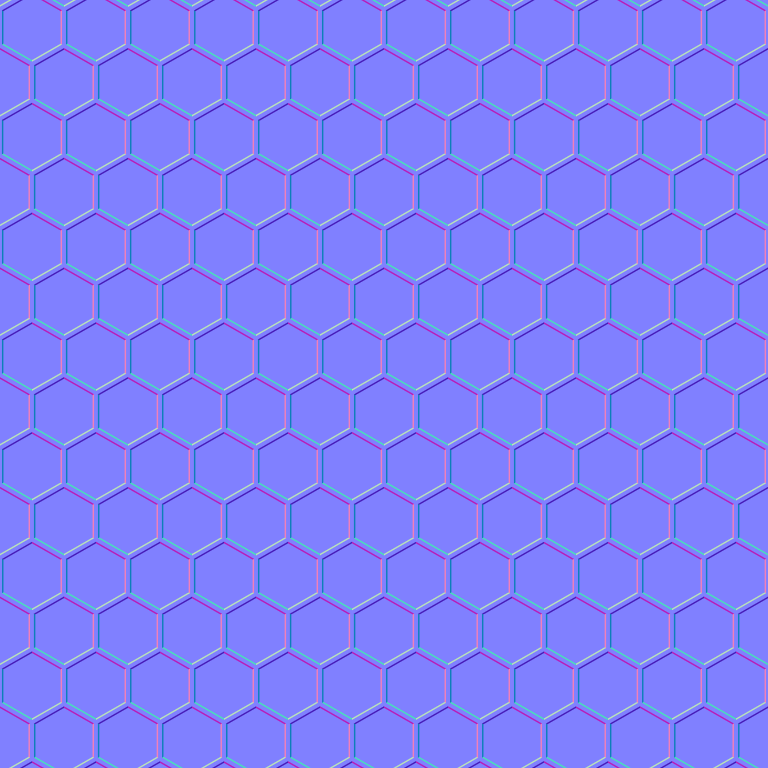
A Shadertoy shader for this texture map:

```glsl
float cellHash(vec2 cell) {
    vec3 p = fract(cell.xyx * vec3(0.1031, 0.1030, 0.0973));
    p += dot(p, p.yzx + 33.33);
    return fract((p.x + p.y) * p.z);
}

// Centre of the nearest hexagon; alternate rows shift by half a cell
vec2 nearestCentre(vec2 p, vec2 aspect) {
    float rowPair = (p.y - 0.5) * 0.5;
    vec2 evenCentre = vec2(floor(p.x + 0.5), 2.0 * floor(rowPair + 0.5) + 0.5);
    vec2 oddCentre = vec2(floor(p.x) + 0.5, 2.0 * floor(rowPair) + 1.5);
    vec2 a = (p - evenCentre) * aspect;
    vec2 b = (p - oddCentre) * aspect;
    return dot(a, a) < dot(b, b) ? evenCentre : oddCentre;
}

void mainImage(out vec4 fragColor, in vec2 fragCoord) {
    vec2 repeats = vec2(12.0, 14.0);
    vec2 aspect = vec2(1.0, 0.8660254);
    vec2 p = fragCoord / iResolution.xy * repeats;
    float pixel = repeats.x / min(iResolution.x, iResolution.y);

    // Distance inward from the cell border
    vec2 centre = nearestCentre(p, aspect);
    vec2 q = (p - centre) * aspect;
    float side = abs(q.x);
    float slant = dot(abs(q), vec2(0.5, 0.8660254));
    float inset = 0.5 - max(side, slant);

    // Outward direction of the closest edge, softened at the corners
    vec2 facing = clamp(2.0 * q / pixel, -1.0, 1.0);
    float onSlant = clamp((slant - side) / pixel + 0.5, 0.0, 1.0);
    vec2 outward = facing * mix(vec2(1.0, 0.0), vec2(0.5, 0.8660254), onSlant);

    // Narrow bevel between the flat groove and the flat plate
    float start = 0.031 + 0.003 * (cellHash(mod(centre, repeats)) - 0.5);
    vec2 edges = vec2(start, start + 0.0224);
    vec2 coverage = clamp((inset - edges) / pixel + 0.5, 0.0, 1.0);
    float bevel = coverage.x - coverage.y;

    // Encode the surface normal, with green pointing down
    vec3 slope = vec3(0.9 * outward * vec2(1.0, -1.0), 0.44);
    vec3 normal = mix(vec3(0.0, 0.0, 1.0), slope, bevel);
    fragColor = vec4(normal * 0.5 + 0.5, 1.0);
}
```
